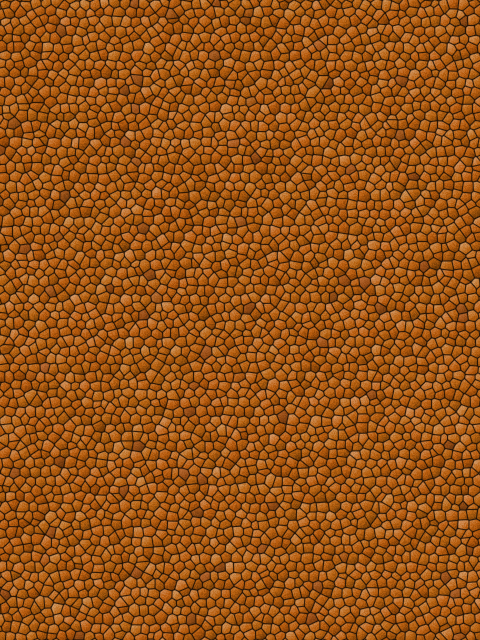
Write a Shadertoy shader that draws this texture.

```glsl
// Draws a fine mosaic of small rounded orange-brown stones with dark joints.

const float STONES = 48.0;          // stones across the canvas width
const float ROW = 0.866;            // height of a staggered row, in stones
const float JITTER = 0.60;          // irregularity of the stone centres
const float SIZE_MIX = 0.16;        // how much the stones differ in size
const float JOINT = 0.046;          // half width of a joint, in stones
const float JOINT_SOFT = 0.085;     // softness of the joint edge
const float ROUNDING = 30.0;        // higher gives sharper stone corners
const float SLOPE = 1.0;            // light falloff across one stone
const float VARIETY = 0.31;         // tone difference between stones
const float GRAIN = 0.55;           // strength of the fine speckle
const float GRAIN_SCALE = 11.0;     // speckles per stone
const vec2 LIGHT = vec2(-0.6, 0.8); // light from the upper left

const vec3 INK = vec3(0.09, 0.05, 0.02);
const vec3 SHADE = vec3(0.41, 0.20, 0.01);
const vec3 BODY = vec3(0.725, 0.375, 0.06);
const vec3 PALE = vec3(0.83, 0.60, 0.40);
const vec3 UMBER = vec3(0.50, 0.25, 0.09);

vec3 hash3(vec2 p) {
    vec3 q = fract(p.xyx * vec3(0.1031, 0.1030, 0.0973));
    q += dot(q, q.yxz + 33.33);
    return fract((q.xxy + q.yzz) * q.zyx);
}

// Staggered rows, so that the stones pack like a honeycomb.
float stagger(float row) {
    return 0.5 * mod(row, 2.0);
}

// Centre of a stone in xy, size weight in z.
vec3 stone(vec2 id) {
    vec3 rnd = hash3(id + 71.0);
    vec2 grid = vec2(id.x + 0.5 + stagger(id.y), (id.y + 0.5) * ROW);
    return vec3(grid + JITTER * (rnd.xy - 0.5), SIZE_MIX * rnd.z);
}

float speckle(vec2 p) {
    vec2 i = floor(p), f = smoothstep(0.0, 1.0, fract(p));
    float low = mix(hash3(i).x, hash3(i + vec2(1, 0)).x, f.x);
    float high = mix(hash3(i + vec2(0, 1)).x, hash3(i + vec2(1, 1)).x, f.x);
    return mix(low, high, f.y) - 0.5;
}

// Finds the stone under p; returns the softened distance to its border.
float stoneBorder(vec2 p, out vec2 id, out vec2 offset) {
    float row = floor(p.y / ROW);
    vec2 home = vec2(floor(p.x - stagger(row)), row);
    float nearest = 1e3;
    for (int y = -2; y <= 2; y++)
    for (int x = -2; x <= 2; x++) {
        vec2 cell = home + vec2(x, y);
        vec3 s = stone(cell);
        vec2 r = p - s.xy;
        float power = dot(r, r) - s.z;
        if (power < nearest) {
            nearest = power;
            id = cell;
            offset = r;
        }
    }
    float sum = 1e-9;
    for (int y = -2; y <= 2; y++)
    for (int x = -2; x <= 2; x++) {
        if (x == 0 && y == 0) continue;
        vec3 s = stone(id + vec2(x, y));
        vec2 r = p - s.xy;
        float edge = 0.5 * (dot(r, r) - s.z - nearest) / max(length(r - offset), 0.05);
        sum += exp(-ROUNDING * edge);
    }
    return -log(sum) / ROUNDING;
}

void mainImage(out vec4 fragColor, in vec2 fragCoord) {
    float scale = STONES / iResolution.x;
    vec2 p = fragCoord * scale + 20.0;
    vec2 id, offset;
    float border = stoneBorder(p, id, offset);

    // Tone: each stone's own value, sloped light and speckle
    vec3 rnd = hash3(id + 13.0), extra = hash3(id + 137.0);
    float own = (rnd.x + rnd.y + rnd.z - 1.5) * VARIETY;
    own += 0.26 * smoothstep(0.94, 1.0, extra.x);
    float tone = own + SLOPE * dot(offset, LIGHT) + GRAIN * speckle(p * GRAIN_SCALE);
    tone = clamp(tone, -1.0, 1.0);

    // Stone colour, with slight hue shifts and a few umber stones
    vec3 color = mix(BODY, tone < 0.0 ? SHADE : PALE, abs(tone));
    color += (extra.y - 0.5) * vec3(0.01, -0.025, -0.01);
    color = mix(color, UMBER * (1.0 + 0.4 * tone), 0.6 * smoothstep(0.97, 0.985, extra.z));

    // Dark joints with soft edges
    float soft = max(JOINT_SOFT, 0.6 * scale);
    color = mix(INK, color, smoothstep(JOINT - soft, JOINT + soft, border));
    fragColor = vec4(color, 1.0);
}
```
